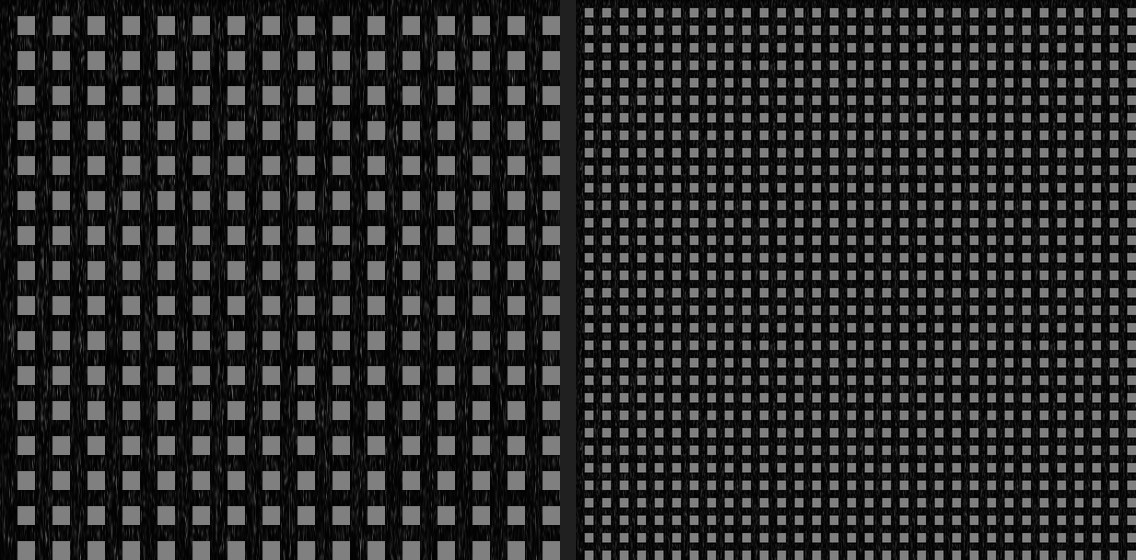
Left, the tile; right, the same tile 2 across and 2 down.
Write a Shadertoy shader that draws this pattern.

```glsl
const float REPEATS = 16.0;                    // squares across and down
const vec2 SQUARE_CENTER = vec2(0.75, 0.27);   // in cell units
const vec2 SQUARE_HALF = vec2(0.25, 0.27);
const vec3 SQUARE_COLOR = vec3(0.503);
const vec3 BASE_COLOR = vec3(0.006);
const vec3 FIBER_COLOR = vec3(0.5);
const float FIBER_COLUMNS = 512.0;
const float LONG_ROWS = 40.0;                  // streak counts along the height
const float SHORT_ROWS = 100.0;
const float FIBER_CONTRAST = 1.8;
const float EDGE_SHADE = 0.45;                 // brightness at the band borders
const float PI = 3.14159265;

float hash(vec2 p) {
    return fract(sin(dot(p, vec2(127.1, 311.7))) * 43758.5453);
}

// One column of smooth noise, wrapping vertically, with its own offset
float fiberColumn(float column, float y, float rows, float seed) {
    column = mod(column, FIBER_COLUMNS);
    float t = y * rows + hash(vec2(column, seed + 0.5)) * rows;
    float row = floor(t);
    float a = hash(vec2(column + seed, mod(row, rows)));
    float b = hash(vec2(column + seed, mod(row + 1.0, rows)));
    return mix(a, b, smoothstep(0.0, 1.0, t - row));
}

float fiberNoise(vec2 uv, float rows, float seed) {
    float x = uv.x * FIBER_COLUMNS - 0.5;
    float column = floor(x);
    return mix(fiberColumn(column, uv.y, rows, seed),
               fiberColumn(column + 1.0, uv.y, rows, seed),
               smoothstep(0.0, 1.0, x - column));
}

// Rounded shading: vertical bands lie over the horizontal ones
float bandShade(vec2 cell) {
    float gapX = 1.0 - 2.0 * SQUARE_HALF.x;
    float gapY = 1.0 - 2.0 * SQUARE_HALF.y;
    float across = cell.x < gapX
        ? cell.x / gapX
        : clamp((cell.y - 2.0 * SQUARE_HALF.y) / gapY, 0.0, 1.0);
    return mix(EDGE_SHADE, 1.0, sin(PI * across));
}

float squareMask(vec2 grid, float pixel) {
    vec2 d = abs(fract(grid - SQUARE_CENTER + 0.5) - 0.5) - SQUARE_HALF;
    vec2 cover = clamp(0.5 - d / pixel, 0.0, 1.0);
    return cover.x * cover.y;
}

void mainImage(out vec4 fragColor, in vec2 fragCoord) {
    vec2 uv = fragCoord / iResolution.xy;
    vec2 grid = uv * REPEATS;

    // Brushed vertical fibers
    float fiber = fiberNoise(uv, LONG_ROWS, 17.0) * fiberNoise(uv, SHORT_ROWS, 731.0);
    fiber = pow(fiber, FIBER_CONTRAST) * bandShade(fract(grid));
    vec3 color = BASE_COLOR + FIBER_COLOR * fiber;

    // Flat squares
    color = mix(color, SQUARE_COLOR, squareMask(grid, REPEATS / iResolution.y));
    fragColor = vec4(color, 1.0);
}
```
